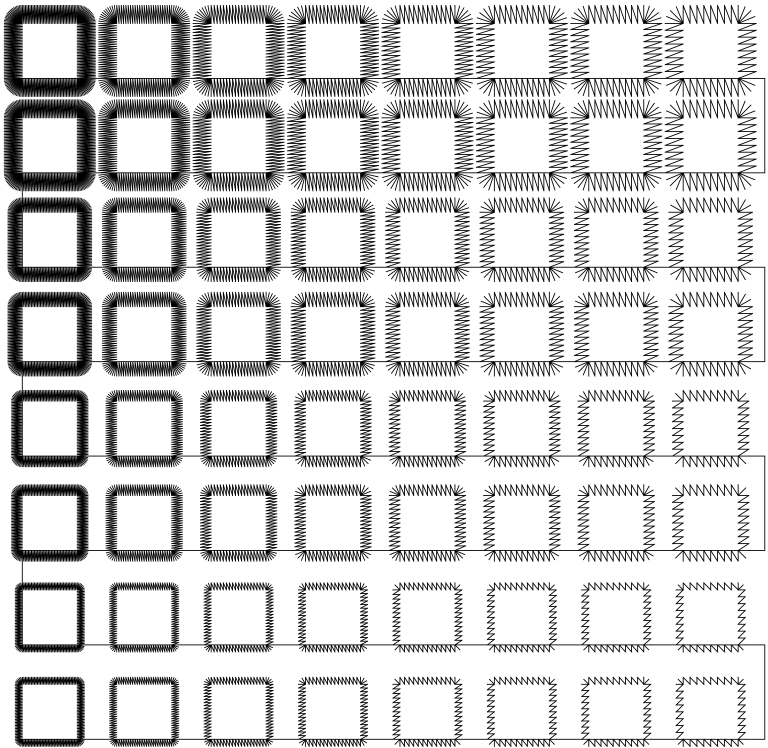
This pattern is drawn by a Shadertoy shader. Its source:

```glsl
// A stitch sampler: an 8 by 8 grid of square outlines sewn in satin zigzag,
// spaced wider by column and narrower down row pairs, joined by a travel thread.
// Each square folds onto one side; distances to the threads give the ink.

const float PAGE_WIDTH = 203.2;          // canvas width; all lengths share this unit
const float PITCH = 24.98;               // distance between squares
const float COUNT = 8.0;                 // squares across and down
const vec2 FIRST_CORNER = vec2(5.9, 2.3); // lower left corner of the first square
const float SIDE = 14.55;                // inner side of a square
const float MIN_BAND = 1.85;             // stitch length in the lowest rows
const float BAND_STEP = 0.97;            // added stitch length per row pair
const float MIN_SPACING = 0.4;           // stitch spacing in the first column
const float SPACING_STEP = 0.2;          // added spacing per column
const float THREAD = 0.23;               // line width
const float TRAVEL_RIGHT = 202.35;       // right turn of the travel thread
const int SAMPLES = 4;                   // samples per pixel along each axis
const vec3 PAPER = vec3(1.0);
const vec3 INK = vec3(0.0);
const float QUARTER_TURN = 1.5707963;

// Distance from x to the nearest whole number
float toNearest(float x) {
    return abs(x - round(x));
}

// Turn any side of the square to the top, keeping the clockwise direction
vec2 foldToTop(vec2 q) {
    vec2 turned = abs(q.y) >= abs(q.x) ? q : vec2(-q.y, q.x);
    return turned.y < 0.0 ? -turned : turned;
}

// Sawtooth of upright and slanted threads along a straight side
float sideStitches(float along, float height, float band, float spacing) {
    float period = SIDE / round(SIDE / spacing);
    float s = along / period;
    float upright = toNearest(s) * period;
    float slanted = toNearest(s + height / band) * period * band / length(vec2(band, period));
    return max(min(upright, slanted), abs(height - 0.5 * band) - 0.5 * band);
}

// Fan of spokes around a corner
float cornerStitches(vec2 v, float band, float spacing) {
    float stepAngle = QUARTER_TURN / max(round(QUARTER_TURN * band / spacing), 2.0);
    float radius = length(v);
    float angle = atan(abs(v.x), v.y + 1e-5);
    float spoke = toNearest(angle / stepAngle) * stepAngle * radius;
    return max(spoke, radius - band);
}

float stitchedSquares(vec2 p) {
    vec2 grid = (p - FIRST_CORNER - 0.5 * SIDE) / PITCH;
    vec2 cell = clamp(round(grid), 0.0, COUNT - 1.0);
    float band = MIN_BAND + BAND_STEP * floor(cell.y / 2.0);
    float spacing = MIN_SPACING + SPACING_STEP * cell.x;

    vec2 q = foldToTop((grid - cell) * PITCH);
    float height = q.y - 0.5 * SIDE;
    float overhang = abs(q.x) - 0.5 * SIDE;
    return overhang > 0.0
        ? cornerStitches(vec2(overhang, height), band, spacing)
        : sideStitches(q.x + 0.5 * SIDE, height, band, spacing);
}

// Thread running along each row base and turning at alternate ends
float travelThread(vec2 p) {
    float row = (p.y - FIRST_CORNER.y) / PITCH;
    float last = COUNT - 1.0;
    float base = abs(row - clamp(round(row), 0.0, last)) * PITCH;
    float across = max(base, max(FIRST_CORNER.x - p.x, p.x - TRAVEL_RIGHT));
    float turnX = mod(floor(row), 2.0) < 0.5 ? TRAVEL_RIGHT : FIRST_CORNER.x;
    float beyond = (abs(row - 0.5 * last) - 0.5 * last) * PITCH;
    return min(across, max(abs(p.x - turnX), beyond));
}

void mainImage(out vec4 fragColor, in vec2 fragCoord) {
    float pixel = PAGE_WIDTH / iResolution.x;
    float soft = pixel / float(SAMPLES);
    float cover = 0.0;

    // Average several samples so the densest stitches stay even
    for (int j = 0; j < SAMPLES; j++) {
        for (int i = 0; i < SAMPLES; i++) {
            vec2 offset = (vec2(i, j) + 0.5) / float(SAMPLES) - 0.5;
            vec2 p = (fragCoord + offset) * pixel;
            float d = min(stitchedSquares(p), travelThread(p)) - 0.5 * THREAD;
            cover += clamp(0.5 - d / soft, 0.0, 1.0);
        }
    }
    cover /= float(SAMPLES * SAMPLES);
    fragColor = vec4(mix(PAPER, INK, cover), 1.0);
}
```
